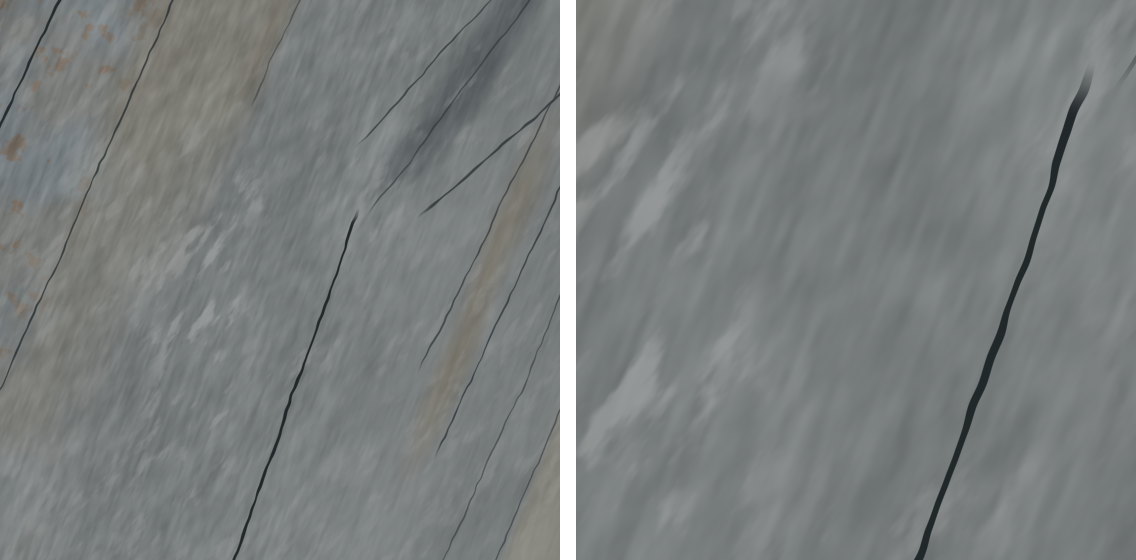
Left, the full canvas; right, a detail of the centre.
This texture is drawn by a Shadertoy shader. Its source:

```glsl
// Grey slate face with slanted cleavage grain, warm stains, pale flecks and dark joints.

const vec2 GRAIN_ACROSS = vec2(0.93, -0.36);
const vec2 GRAIN_ALONG = vec2(0.36, 0.93);
const vec2 FLECK_ACROSS = vec2(0.82, -0.57);
const vec2 FLECK_ALONG = vec2(0.57, 0.82);

const vec3 SLATE = vec3(0.468, 0.487, 0.490);
const vec3 BLUE_SLATE = vec3(0.445, 0.475, 0.492);
const vec3 TAN_STAIN = vec3(0.535, 0.525, 0.485);
const vec3 BROWN_STAIN = vec3(0.460, 0.445, 0.405);
const vec3 RUST = vec3(0.46, 0.38, 0.31);
const vec3 PALE_FLECK = vec3(0.63, 0.64, 0.635);
const vec3 DARK_SEAM = vec3(0.335, 0.360, 0.368);
const vec3 JOINT_INK = vec3(0.13, 0.155, 0.165);

float hash(vec2 p) {
    vec3 h = fract(vec3(p.xyx) * 0.1031);
    h += dot(h, h.yzx + 33.33);
    return fract((h.x + h.y) * h.z);
}

float noise(vec2 p) {
    vec2 cell = floor(p), f = fract(p);
    f = f * f * (3.0 - 2.0 * f);
    float low = mix(hash(cell), hash(cell + vec2(1, 0)), f.x);
    float high = mix(hash(cell + vec2(0, 1)), hash(cell + vec2(1, 1)), f.x);
    return mix(low, high, f.y);
}

float fbm(vec2 p) {
    float sum = 0.0, weight = 0.533;
    for (int i = 0; i < 4; i++) {
        sum += weight * noise(p);
        p = mat2(1.6, 1.2, -1.2, 1.6) * p + 17.3;
        weight *= 0.5;
    }
    return sum;
}

// Soft stripe between two values
float band(float x, float from, float to, float soft) {
    return smoothstep(from - soft, from + soft, x) * (1.0 - smoothstep(to - soft, to + soft, x));
}

// Coverage of a slightly ragged crack; q is (across, along) the grain
float joint(vec2 q, float across, float slope, vec2 span, float halfWidth, float pixel) {
    float wobble = 0.006 * (noise(vec2(q.y * 13.0, across * 91.0)) - 0.5)
                 + 0.003 * (noise(vec2(q.y * 65.0, across * 57.0)) - 0.5);
    float d = abs(q.x - across - slope * (q.y - span.x) - wobble) / sqrt(1.0 + slope * slope);
    float w = halfWidth * (0.6 + 0.8 * noise(vec2(q.y * 45.0, across * 37.0)));
    float taper = band(q.y, span.x, span.y, 0.02);
    return taper * (1.0 - smoothstep(w - pixel, w + pixel, d));
}

// Dark main joints, then a loop of fainter hairlines toward the right
float joints(vec2 q, float pixel) {
    float ink = joint(q, 0.393, -0.023, vec2(-0.1, 0.80), 0.0023, pixel);
    ink = max(ink, 0.75 * joint(q, -0.112, 0.045, vec2(0.2, 1.2), 0.0015, pixel));
    ink = max(ink, 0.95 * joint(q, -0.288, 0.070, vec2(0.6, 1.1), 0.0022, pixel));
    ink = max(ink, 0.70 * joint(q, 0.483, 0.520, vec2(0.85, 1.3), 0.0020, pixel));
    ink = max(ink, 0.95 * joint(q, 0.854, 0.540, vec2(0.2, 0.6), 0.0030, pixel));
    ink = max(ink, 0.65 * joint(q, 0.333, 0.380, vec2(0.93, 1.25), 0.0014, pixel));
    ink = max(ink, 0.50 * joint(q, 0.394, 0.280, vec2(0.82, 1.4), 0.0014, pixel));
    ink = max(ink, 0.45 * joint(q, 0.125, 0.060, vec2(0.92, 1.2), 0.0012, pixel));
    for (int i = 0; i < 4; i++) {
        float k = float(i), r = hash(vec2(k, 4.7));
        float start = mix(0.55, 0.1, k / 3.0) + 0.08 * r;
        float fineInk = joint(q, 0.575 + 0.081 * k, 0.09 - 0.02 * k,
                              vec2(start, start + 0.65), 0.0013, pixel);
        ink = max(ink, (0.5 + 0.25 * r) * fineInk);
    }
    return ink;
}

// Broad plates and stains that follow the grain
vec3 stoneColour(vec2 p, vec2 q) {
    float cloud = fbm(q * vec2(8.0, 3.5) + 5.0);
    float patches = smoothstep(0.35, 0.65, fbm(p * 7.0 + 21.0));
    float edge = q.x + 0.05 * (cloud - 0.5);
    vec3 stone = mix(SLATE, BLUE_SLATE, 0.8 * (1.0 - smoothstep(-0.11, -0.09, q.x)));
    float tanBand = band(edge, -0.10, 0.11, 0.035) * smoothstep(0.35, 1.0, q.y);
    stone = mix(stone, TAN_STAIN, tanBand * (0.45 + 0.5 * cloud));
    stone = mix(stone, BROWN_STAIN, 0.75 * band(edge, 0.08, 0.13, 0.025) * smoothstep(0.8, 1.0, q.y));
    stone = mix(stone, BROWN_STAIN, 0.85 * band(edge, 0.61, 0.655, 0.02) * band(q.y, 0.45, 1.05, 0.12));
    stone = mix(stone, BROWN_STAIN, 0.45 * patches * (1.0 - smoothstep(-0.05, 0.12, q.x)));
    stone = mix(stone, TAN_STAIN, 0.8 * smoothstep(0.82, 0.85, q.x));
    float seam = band(edge - 0.2 * (q.y - 1.0), 0.41, 0.48, 0.025) * smoothstep(0.78, 0.98, q.y);
    stone = mix(stone, DARK_SEAM, seam * (0.55 + 0.5 * cloud));
    float rust = smoothstep(0.60, 0.74, fbm(p * 32.0)) * (1.0 - smoothstep(-0.15, -0.05, q.x));
    stone = mix(stone, RUST, 0.6 * rust);
    return stone + 0.11 * (cloud - 0.5);
}

void mainImage(out vec4 fragColor, in vec2 fragCoord) {
    vec2 p = fragCoord / iResolution.y;
    float pixel = 0.8 / iResolution.y;
    vec2 q = vec2(dot(p, GRAIN_ACROSS), dot(p, GRAIN_ALONG));
    vec2 f = vec2(dot(p, FLECK_ACROSS), dot(p, FLECK_ALONG));
    vec3 colour = stoneColour(p, q);

    // Fine cleavage streaks and mottled relief
    float streak = noise(q * vec2(125.0, 11.0)) - 0.5;
    float fibre = noise(q * vec2(210.0, 38.0) + 9.0) - 0.5;
    float mottle = fbm(f * vec2(58.0, 24.0)) - 0.5;
    float smoothPlate = 1.0 - 0.45 * smoothstep(0.40, 0.55, q.x);
    colour += smoothPlate * (0.040 * streak + 0.042 * fibre + 0.090 * mottle);

    // Pale flecks gathered in loose clusters
    vec2 core = (q - vec2(0.22, 0.66)) / vec2(0.17, 0.34);
    float cluster = 0.35 + 0.65 * exp(-dot(core, core));
    cluster *= smoothstep(0.32, 0.62, fbm(p * 6.0 + 3.0));
    float fleck = smoothstep(0.52, 0.78, fbm(f * vec2(62.0, 21.0) + 40.0));
    colour = mix(colour, PALE_FLECK, 0.75 * fleck * cluster);

    colour = mix(colour, JOINT_INK, joints(q, pixel));
    fragColor = vec4(clamp(colour, 0.0, 1.0), 1.0);
}
```
